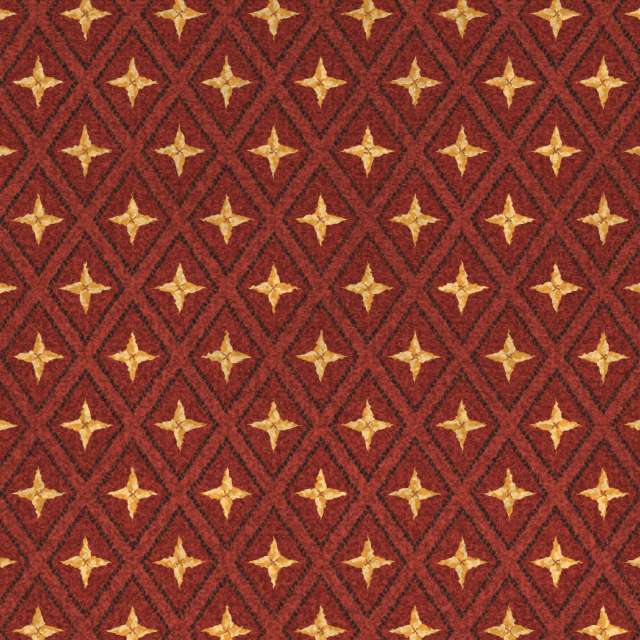
A Shadertoy shader for this pattern:

```glsl
// Red woven carpet: staggered diamonds outlined by dark stitches, each with a gold star.
// Two offset rectangular lattices give the nearest diamond centre; distance formulas
// draw stitches and stars, and layered value noise supplies the tufted pile.

float hash(vec2 p) {
    return fract(sin(dot(p, vec2(127.1, 311.7))) * 43758.545);
}

float noise(vec2 p) {
    vec2 i = floor(p), f = fract(p);
    f = f * f * (3.0 - 2.0 * f);
    return mix(mix(hash(i), hash(i + vec2(1, 0)), f.x),
               mix(hash(i + vec2(0, 1)), hash(i + vec2(1, 1)), f.x), f.y);
}

// Antialiased coverage of the region where d is negative
float cover(float d, float soft) {
    return 1.0 - smoothstep(-soft, soft, d);
}

float diamond(vec2 p, vec2 halfSize) {
    p = abs(p) / halfSize;
    return p.x + p.y;
}

// Signed distance of a four-pointed star with straight tapering arms
float star(vec2 p) {
    p = abs(p);
    float along = max(p.x, p.y), across = min(p.x, p.y);
    return (across - 0.32 * (0.041 - along)) * 0.95;
}

void mainImage(out vec4 fragColor, in vec2 fragCoord) {
    vec2 uv = fragCoord / iResolution.y;
    float soft = max(1.0 / iResolution.y, 0.0012);

    // Ragged yarn edges
    vec2 wobble = vec2(noise(uv * 230.0), noise(uv * 230.0 + 57.0)) - 0.5;
    vec2 p = uv - vec2(0.0599, 0.0143) + wobble * 0.0036;

    // Nearest centre of the staggered lattice
    vec2 cell = vec2(0.1471, 0.2142), halfCell = cell * 0.5;
    vec2 a = p - cell * round(p / cell);
    vec2 b = p - cell * (round(p / cell - 0.5) + 0.5);
    vec2 q = diamond(a, halfCell) < diamond(b, halfCell) ? a : b;
    vec2 id = round((p - q) / halfCell);
    float d = diamond(q, halfCell);

    // Ground, slightly brighter in the bands between diamonds
    float patches = noise(uv * 7.0);
    vec3 col = mix(vec3(0.505, 0.172, 0.145), vec3(0.565, 0.208, 0.17),
                   smoothstep(0.77, 0.83, d));
    col *= 0.96 + 0.08 * patches;

    // Stitched outline: thirteen steps along each side
    vec2 r = abs(q) / halfCell;
    float stitch = abs(fract((r.x - r.y) / 0.79 * 6.5) - 0.5) * 0.0079;
    float line = abs(d - 0.79) * 0.0606;
    float thread = cover(max(line - 0.0031, stitch - 0.0027), soft);
    thread = max(thread, 0.35 * cover(line - 0.0022, soft));
    col = mix(col, vec3(0.17, 0.15, 0.135), thread * (0.78 + 0.2 * patches));

    // Star, each arm split into a cream and a gold half
    vec2 arm = abs(q.x) > abs(q.y) ? vec2(sign(q.x), 0.0) : vec2(0.0, sign(q.y));
    float side = arm.x * q.y - arm.y * q.x;
    float cream = cover(side + (noise(uv * 170.0) - 0.5) * 0.011, 0.003);
    vec3 gold = mix(vec3(0.85, 0.585, 0.23), vec3(0.91, 0.755, 0.49), cream);
    gold *= 0.96 + 0.08 * hash(id);
    float inStar = cover(star(q), soft);
    col = mix(col, gold, inStar);

    // Small reddish cross at the star's heart
    float heart = max(abs(abs(q.x) - abs(q.y)) - 0.0016, length(q) - 0.0068);
    col = mix(col, vec3(0.58, 0.27, 0.14), 0.75 * cover(heart, soft));

    // Tufted pile: coarse and fine grain, with pale flecks on the ground
    float pile = 0.55 * noise(uv * 250.0 + 11.0) + 0.45 * noise(uv * 430.0 + 31.0);
    col *= 1.0 + (pile - 0.5) * mix(0.72, 0.3, inStar);
    float fleck = smoothstep(0.66, 0.86, noise(uv * 340.0 + 83.0)) * (1.0 - inStar);
    col = mix(col, vec3(0.67, 0.34, 0.25), 0.4 * fleck * (1.0 - 0.7 * thread));

    // Light falls off gently toward the top
    col *= 1.03 - 0.08 * uv.y;
    fragColor = vec4(clamp(col, 0.0, 1.0), 1.0);
}
```
